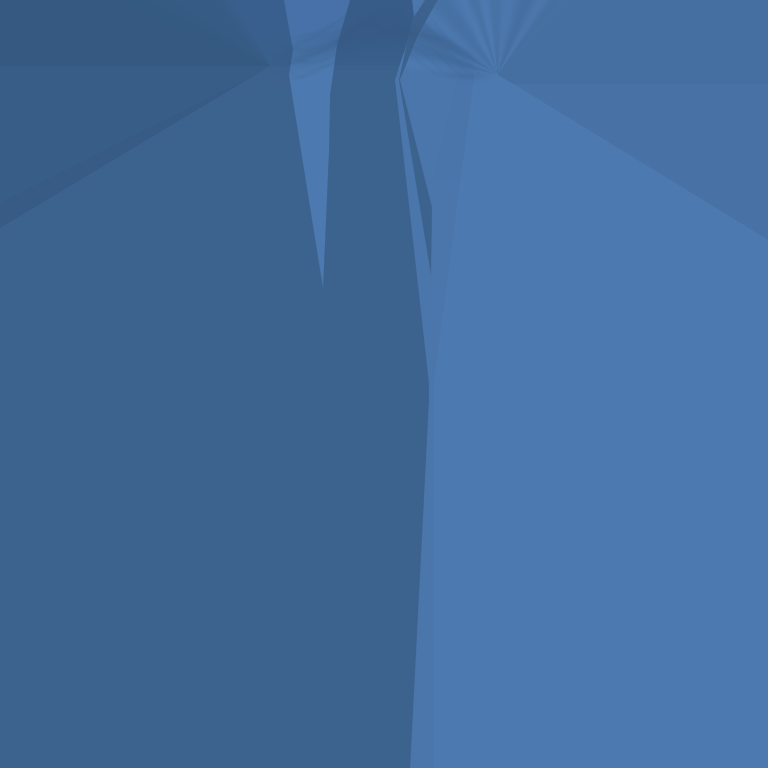
Write a WebGL 2 fragment shader that draws this background.

```glsl
#version 300 es
precision highp float;
// Blue folded planes: two large facets, side fans, hanging slivers and a smoky crease.

#define DARK vec3(0.235, 0.384, 0.555)
#define LIGHT vec3(0.300, 0.478, 0.690)
#define DULL vec3(0.294, 0.464, 0.672)
#define SHADE vec3(0.205, 0.340, 0.500)
#define LEFT_PIVOT vec2(0.352, 0.914)
#define RIGHT_PIVOT vec2(0.648, 0.903)
#define STRANDS 9
#define SMOKE 0.30

uniform vec2 u_resolution;
out vec4 fragColor;

// Antialiased coverage of a signed distance, positive inside.
float cover(float d) {
    float w = 0.75 / min(u_resolution.x, u_resolution.y);
    return smoothstep(-w, w, d);
}

// Horizontal shift that grows from 0 to dx as y goes from y0 to y1.
float bend(float y, float y0, float y1, float dx) {
    return dx * clamp((y - y0) / (y1 - y0), 0.0, 1.0);
}

// Area between two edges.
float between(float x, float left, float right) {
    return cover(x - left) * cover(right - x);
}

// Area beyond a ray at angle a0, where polar = (angle, radius).
float beyond(vec2 polar, float a0) {
    return cover((polar.x - a0) * polar.y);
}

vec3 leftPlane(vec2 p) {
    vec2 q = p - LEFT_PIVOT;
    vec2 polar = vec2(atan(q.y, -q.x), length(q));
    vec3 c = DARK;
    c = mix(c, vec3(0.218, 0.358, 0.525), beyond(polar, -0.540));
    c = mix(c, vec3(0.220, 0.370, 0.535), beyond(polar, -0.468));
    c = mix(c, vec3(0.207, 0.350, 0.506), beyond(polar, 0.0));
    c = mix(c, vec3(0.213, 0.358, 0.520), smoothstep(0.30, 0.75, polar.x));
    c = mix(c, vec3(0.225, 0.374, 0.555), smoothstep(0.80, 1.15, polar.x));
    return c;
}

vec3 rightPlane(vec2 p) {
    vec2 q = p - RIGHT_PIVOT;
    vec2 polar = vec2(atan(q.y, q.x), length(q));
    // Faint inner facet beside the central edge.
    float facet = 0.565 + bend(p.y, 0.500, 0.896, 0.052);
    vec3 c = mix(LIGHT, DULL, cover(facet - p.x));
    float crease = 0.5625 + bend(p.y, 0.766, 0.896, 0.033);
    c = mix(c, vec3(0.286, 0.455, 0.665), 0.6 * between(p.x, crease, facet) * cover(p.y - 0.766));
    // Fan on the far side.
    float fan = beyond(polar, -0.549) * cover(q.x);
    c = mix(c, vec3(0.282, 0.448, 0.646), fan);
    c = mix(c, vec3(0.275, 0.436, 0.630), fan * cover(p.y - 0.891));
    // Rays that rise from the pivot.
    float rise = cover(q.y) * smoothstep(0.75, 1.05, polar.x);
    float stripes = 0.5 + 0.5 * sin(polar.x * 19.0 + sin(polar.x * 7.0));
    c = mix(c, mix(vec3(0.270, 0.435, 0.635), LIGHT, stripes), rise * 0.75);
    return c;
}

// Layered sine strands gathered along an arched crease.
float smoke(vec2 p) {
    float arch = 0.922 + 0.045 * exp(-pow((p.x - 0.50) / 0.075, 2.0))
               - 0.020 * smoothstep(0.56, 0.65, p.x);
    float window = smoothstep(0.335, 0.40, p.x) * (1.0 - smoothstep(0.57, 0.66, p.x));
    float body = exp(-pow((p.y - arch) / 0.018, 2.0));
    float lines = 0.0;
    for (int i = 0; i < STRANDS; i++) {
        float k = float(i);
        float y = arch + (k / float(STRANDS - 1) - 0.5) * 0.055 * window
                + 0.007 * sin(p.x * (31.0 + 5.0 * k) + k * 2.4)
                + 0.003 * sin(p.x * 97.0 - k * 1.7);
        lines += exp(-abs(p.y - y) / 0.0022);
    }
    return window * (body + 0.35 * lines);
}

void main() {
    vec2 p = gl_FragCoord.xy / u_resolution;
    float y = p.y;

    // Two main planes meet along a bent edge.
    float edge = 0.534 + bend(y, 0.0, 0.479, 0.0246) - bend(y, 0.501, 0.896, 0.0443)
               + bend(y, 0.896, 0.974, 0.0247) - bend(y, 0.974, 1.0, 0.0025);
    vec3 color = mix(leftPlane(p), rightPlane(p), cover(p.x - edge));

    // Central column darkens toward the top.
    float column = between(p.x, 0.430, edge) * smoothstep(0.90, 0.955, y);
    color = mix(color, vec3(0.218, 0.362, 0.535), column);

    // Bright sliver on the left.
    float l0 = 0.4206 - bend(y, 0.625, 0.902, 0.0443) + bend(y, 0.902, 0.935, 0.0052)
             - bend(y, 0.935, 1.0, 0.0117);
    float l1 = 0.4206 + bend(y, 0.625, 0.805, 0.0078) + bend(y, 0.805, 0.876, 0.0013)
             + bend(y, 0.876, 0.941, 0.0091) + bend(y, 0.941, 1.0, 0.0169);
    vec3 bright = mix(LIGHT, vec3(0.280, 0.445, 0.660), smoothstep(0.91, 0.96, y));
    color = mix(color, bright, between(p.x, l0, l1) * cover(y - 0.625));

    // Dark sliver on the right, pinched at its waist.
    float r0 = 0.5612 - bend(y, 0.642, 0.896, 0.0417) + bend(y, 0.896, 0.974, 0.0170)
             + bend(y, 0.974, 1.0, 0.0169);
    float r1 = 0.5612 + bend(y, 0.642, 0.730, 0.0013) - bend(y, 0.730, 0.896, 0.0417)
             + bend(y, 0.896, 0.954, 0.0232) + bend(y, 0.954, 1.0, 0.0260);
    color = mix(color, DARK, between(p.x, r0, r1) * cover(y - 0.642));

    color = mix(color, SHADE, clamp(SMOKE * smoke(p), 0.0, 0.65));
    fragColor = vec4(color, 1.0);
}
```
